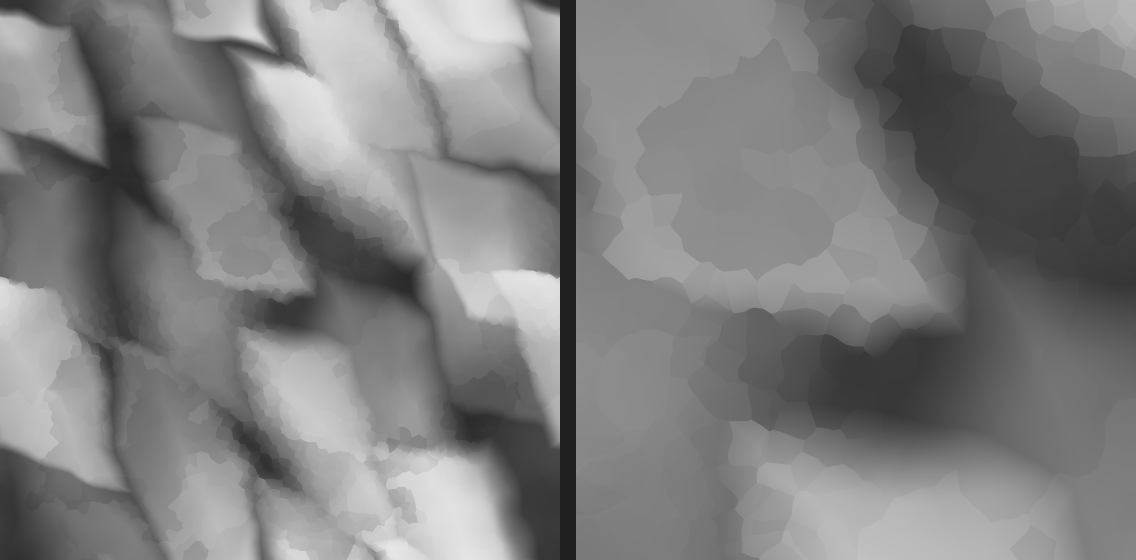
Left, the full canvas; right, a detail of the centre.
Give the GLSL for this texture map, as a WebGL 2 fragment shader.

```glsl
#version 300 es
precision highp float;
// Grey height map of stacked, leaning rock blocks that tiles in both directions.
// Each block is a skewed convex shape with a creased, tilted top; the highest wins.
// Small Voronoi chips shift the lookup and tone to give ragged, scalloped edges.

uniform vec2 u_resolution;
out vec4 fragColor;

float hash(vec2 p) {
    return fract(sin(dot(p, vec2(127.1, 311.7))) * 43758.5453);
}

vec2 hash2(vec2 p) {
    return vec2(hash(p), hash(p + 57.3));
}

// Value noise that wraps after a whole number of cells
float noise(vec2 uv, float cells, float seed) {
    vec2 p = uv * cells;
    vec2 i = floor(p), f = fract(p);
    f = f * f * (3.0 - 2.0 * f);
    vec2 a = mod(i, cells) + seed, b = mod(i + 1.0, cells) + seed;
    return mix(mix(hash(a), hash(vec2(b.x, a.y)), f.x),
               mix(hash(vec2(a.x, b.y)), hash(b), f.x), f.y);
}

float fbm(vec2 uv, float cells, float seed) {
    return 0.55 * noise(uv, cells, seed)
         + 0.30 * noise(uv, cells * 2.0, seed + 11.0)
         + 0.15 * noise(uv, cells * 4.0, seed + 23.0);
}

// Position of the nearest chip centre
vec2 chipCentre(vec2 uv, float cells) {
    vec2 p = uv * cells, i = floor(p), nearest = p;
    float best = 9.0;
    for (int y = -1; y <= 1; y++)
    for (int x = -1; x <= 1; x++) {
        vec2 c = i + vec2(x, y);
        vec2 q = c + hash2(mod(c, cells) + 3.7);
        float d = dot(q - p, q - p);
        if (d < best) { best = d; nearest = q; }
    }
    return nearest / cells;
}

// Upper envelope of the scattered blocks
float blocks(vec2 uv) {
    const float CELLS = 4.0;
    vec2 i = floor(uv * CELLS);
    float height = 0.12 + 0.22 * noise(uv, 5.0, 41.0);
    for (int y = -2; y <= 2; y++)
    for (int x = -2; x <= 2; x++) {
        vec2 c = i + vec2(x, y);
        vec2 id = mod(c, CELLS);
        vec2 shape = hash2(id + 8.1), tilt = hash2(id + 19.4) - 0.5;
        vec2 d = uv - (c + 0.2 + 0.6 * hash2(id + 1.3)) / CELLS;

        // Leaning outline with cut corners
        float lean = 0.28 + 0.3 * (hash(id + 31.0) - 0.5);
        vec2 q = vec2(d.x + lean * d.y, d.y + (0.55 - lean) * d.x);
        vec2 halfSize = vec2(0.10, 0.115) + vec2(0.06, 0.09) * shape;
        vec2 side = abs(q) - halfSize;
        float corner = abs(q.x + q.y * (shape.x - 0.3)) - halfSize.x * 1.12;
        float edge = max(max(side.x, side.y), corner);

        // Two tilted planes meet in a crease on the top
        float base = 0.40 + 0.40 * hash(id + 45.2);
        float top = base + min(dot(d, 2.0 * tilt + vec2(0.4, 0.3)),
                               0.04 - dot(d, vec2(2.0, 0.9) * (0.4 + shape)));

        // Sides run from crisp, near the horizontal cracks, to wide slopes
        float soft = mix(0.028, 0.085, hash(id + 62.6));
        soft *= mix(0.6, 1.0, smoothstep(-0.03, 0.03, max(side.x, corner) - side.y));
        float block = mix(0.15, top, 1.0 - smoothstep(-soft, soft, edge));
        height = max(height, block);
    }
    return height;
}

float rock(vec2 uv) {
    vec2 warp = vec2(fbm(uv, 6.0, 5.0), fbm(uv, 6.0, 71.0)) - 0.5;
    vec2 ripple = vec2(fbm(uv, 32.0, 15.0), fbm(uv, 32.0, 53.0)) - 0.5;
    vec2 chip = chipCentre(uv + 0.02 * warp + 0.014 * ripple, 56.0);
    vec2 slab = chipCentre(uv + 0.05 * warp + 0.020 * ripple, 26.0);

    // Chips roughen some edges and leave others smooth
    float rough = smoothstep(0.40, 0.75, noise(uv, 5.0, 13.0));
    vec2 p = mix(uv, chip, 0.45 * rough) + 0.07 * warp + 0.005 * ripple;
    float height = blocks(p);

    // Flat flakes with scalloped rims
    float flake = smoothstep(0.58, 0.64, fbm(chip, 7.0, 83.0));
    float sheet = smoothstep(0.48, 0.56, fbm(slab, 5.0, 97.0));
    height *= 1.0 - 0.10 * flake - 0.04 * sheet;
    height += 0.10 * (fbm(mix(uv, chip, 0.5), 9.0, 29.0) - 0.5);

    // Worn highlights, kept to a few places
    float glow = smoothstep(0.52, 0.85, noise(p, 4.0, 37.0));
    height += 0.24 * glow * smoothstep(0.45, 0.8, height);

    // Ease the brightest tones toward white
    float over = max(height - 0.70, 0.0);
    return min(height, 0.70) + 0.32 * (1.0 - exp(-over / 0.34));
}

void main() {
    // Four samples per pixel smooth the chip edges
    float grey = 0.0;
    for (int k = 0; k < 4; k++) {
        vec2 offset = (vec2(k % 2, k / 2) - 0.5) * 0.5;
        grey += clamp(rock((gl_FragCoord.xy + offset) / u_resolution), 0.0, 1.0);
    }
    fragColor = vec4(vec3(grey * 0.25), 1.0);
}
```
